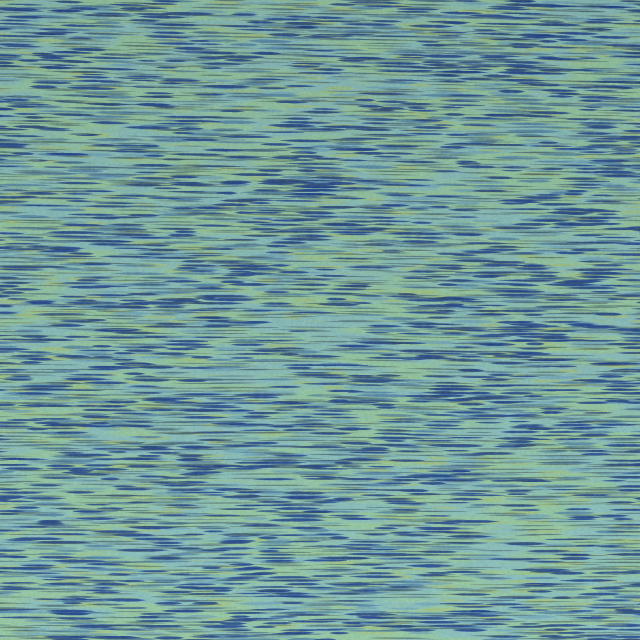
Give the GLSL for this texture, as a Shadertoy shader.

```glsl
// Space-dyed knit fabric: fine horizontal streaks of navy, blue, aqua and green.

const vec3 AQUA   = vec3(0.52, 0.71, 0.70);
const vec3 GREEN  = vec3(0.56, 0.74, 0.61);
const vec3 LIME   = vec3(0.61, 0.72, 0.48);
const vec3 SKY    = vec3(0.42, 0.61, 0.69);
const vec3 BLUE   = vec3(0.29, 0.46, 0.61);
const vec3 NAVY   = vec3(0.14, 0.26, 0.52);
const vec3 THREAD = vec3(0.25, 0.33, 0.37);
const float SOFTNESS = 0.0012;

float hash(vec2 p) {
    vec3 q = fract(p.xyx * vec3(0.1031, 0.1030, 0.0973));
    q += dot(q, q.yzx + 33.33);
    return fract((q.x + q.y) * q.z);
}

float valueNoise(vec2 p) {
    vec2 cell = floor(p);
    vec2 f = fract(p);
    f = f * f * (3.0 - 2.0 * f);
    float low = mix(hash(cell), hash(cell + vec2(1.0, 0.0)), f.x);
    float high = mix(hash(cell + vec2(0.0, 1.0)), hash(cell + vec2(1.0, 1.0)), f.x);
    return mix(low, high, f.y);
}

// Patchy density that gathers streaks into loose groups.
float cluster(vec2 p, float seed) {
    vec2 q = p + seed * 3.7;
    return 0.5 * valueNoise(q * vec2(10.0, 32.0)) + 0.5 * valueNoise(q * vec2(19.0, 70.0));
}

// Coverage of ragged tapered streaks, one per cell of a row; thickness is in rows.
float streaks(vec2 p, float rows, float len, float thickness, float density,
              float grouping, float soft, float seed) {
    float row = floor(p.y * rows);
    float x = p.x / len + 40.0 * hash(vec2(row, seed));
    vec2 id = vec2(floor(x), row + seed * 211.0);

    float halfLen = mix(0.22, 0.5, hash(id + 17.3));
    float centre = 0.5 + (hash(id + 41.7) - 0.5) * (1.0 - 2.0 * halfLen);
    float halfThick = 0.5 * thickness * mix(0.5, 1.0, hash(id + 73.1));
    float middle = 0.5 + (hash(id + 97.9) - 0.5) * (1.0 - 2.0 * halfThick);

    // Density at the streak centre keeps each streak whole.
    vec2 home = vec2(p.x + (floor(x) + centre - x) * len, (row + 0.5) / rows);
    float chance = density + grouping * (cluster(home, seed) - 0.5);
    float present = step(hash(id + 5.9), chance);

    // Flat body, short tapered ends and a frayed outline.
    float u = (fract(x) - centre) / halfLen;
    float fray = 0.3 * (valueNoise(vec2(p.x * 130.0, row + seed * 57.0)) - 0.5);
    float profile = 1.0 - u * u * abs(u) + fray * (1.0 - u * u);
    float edge = halfThick * profile - abs(fract(p.y * rows) - middle);
    float blur = soft * rows;
    return present * smoothstep(-blur, blur, edge);
}

void mainImage(out vec4 fragColor, in vec2 fragCoord) {
    vec2 uv = fragCoord / iResolution.y;
    float soft = max(SOFTNESS, 0.7 / iResolution.y);

    // Rows sag to the right near the top and wander slightly.
    vec2 p = uv;
    p.y += 0.022 * uv.x * uv.y + 0.003 * valueNoise(uv * vec2(4.0, 3.0)) + 0.1;

    // Light ground of aqua and green dye.
    float dye = valueNoise(p * vec2(14.0, 110.0) + 5.0);
    vec3 color = mix(AQUA, GREEN, smoothstep(0.25, 0.75, dye));

    // Dyed streaks, light to dark.
    color = mix(color, LIME, 0.7 * streaks(p, 137.0, 0.070, 0.9, 0.25, 0.7, soft, 1.0));
    color = mix(color, SKY,  0.7 * streaks(p, 149.0, 0.085, 0.9, 0.30, 0.6, soft, 2.0));
    color = mix(color, BLUE, 0.7 * streaks(p, 163.0, 0.095, 0.85, 0.32, 0.8, soft, 3.0));
    for (int i = 0; i < 2; i++) {
        float k = float(i);
        float navy = streaks(p, 167.0 + 26.0 * k, 0.090 - 0.022 * k, 0.82, 0.30, 1.4, soft, 4.0 + k * 0.02);
        color = mix(color, NAVY, 0.85 * navy);
    }

    // Thin dark threads and a few warm ones between the rows.
    color = mix(color, THREAD, 0.62 * streaks(p, 181.0, 0.11, 0.42, 0.62, 0.3, soft, 6.0));
    color = mix(color, THREAD, 0.50 * streaks(p, 151.0, 0.08, 0.36, 0.45, 0.4, soft, 8.0));
    color = mix(color, LIME, 0.45 * streaks(p, 171.0, 0.06, 0.42, 0.22, 0.5, soft, 7.0));

    // Fine knit grain and soft light across the cloth.
    float grain = valueNoise(uv * vec2(300.0, 420.0)) - 0.5;
    float light = mix(1.05, 0.97, uv.y);
    color = color * light + 0.04 * grain;

    fragColor = vec4(clamp(color, 0.0, 1.0), 1.0);
}
```
